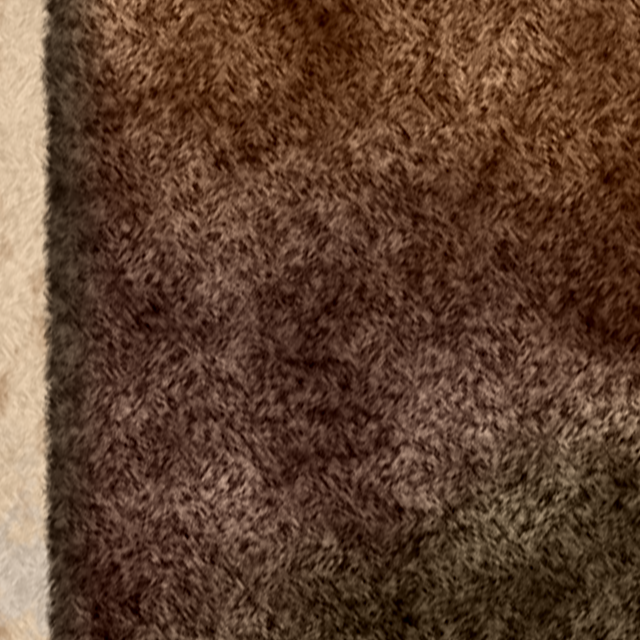
A WebGL 2 fragment shader for this texture:

```glsl
#version 300 es
precision highp float;

uniform vec2 u_resolution;
out vec4 outColor;

// Pile colours and regional tints
const vec3 PILE_BROWN = vec3(0.345, 0.236, 0.164);
const vec3 TONE_AXIS = vec3(1.0, 0.96, 0.88);
const vec3 RUST_TINT = vec3(0.042, -0.004, -0.040);
const vec3 MAUVE_TINT = vec3(-0.006, -0.010, 0.018);
const vec3 OLIVE_TINT = vec3(-0.050, -0.008, -0.014);
const vec3 SHADE_COLOR = vec3(0.235, 0.185, 0.130);

// Pale border colours
const vec3 CREAM = vec3(0.865, 0.765, 0.645);
const vec3 TAN = vec3(0.680, 0.550, 0.420);
const vec3 ASH = vec3(0.800, 0.750, 0.700);

// Sizes and strengths, in canvas units
const float BORDER_WIDTH = 0.074;
const float BORDER_SOFTNESS = 0.009;
const float SHADE_WIDTH = 0.105;
const vec2 FIBRE_FREQ = vec2(205.0, 105.0);
const float FIBRE_TILT = 0.62;
const float FIBRE_CONTRAST = 0.40;
const float TUFT_FREQ = 58.0;
const float TUFT_CONTRAST = 0.13;
const float BLOTCH_FREQ = 6.5;
const float BLOTCH_CONTRAST = 0.43;

float hash(vec2 cell) {
    uvec2 q = uvec2(ivec2(cell)) * uvec2(1597u, 3812u);
    uint n = (q.x ^ (q.y + 7919u)) * 747796u + 28913u;
    n = ((n >> 15) ^ n) * 277803u;
    n = ((n >> 13) ^ n) * 668265u;
    n = (n >> 16) ^ n;
    return float(n & 65535u) / 65535.0;
}

float valueNoise(vec2 p) {
    vec2 cell = floor(p);
    vec2 f = fract(p);
    f = f * f * (3.0 - 2.0 * f);
    float low = mix(hash(cell), hash(cell + vec2(1.0, 0.0)), f.x);
    float high = mix(hash(cell + vec2(0.0, 1.0)), hash(cell + 1.0), f.x);
    return mix(low, high, f.y);
}

mat2 rotation(float angle) {
    float c = cos(angle), s = sin(angle);
    return mat2(c, s, -s, c);
}

// Layered noise in 0..1, turned at each octave to hide the lattice
float cloud(vec2 p) {
    float sum = 0.0, weight = 0.5, total = 0.0;
    for (int i = 0; i < 4; i++) {
        sum += weight * valueNoise(p);
        total += weight;
        p = rotation(0.6) * p * 2.03 + 17.3;
        weight *= 0.55;
    }
    return sum / total;
}

// Short strands leaning to either side, chosen by a slowly changing nap
float fibres(vec2 p) {
    float nap = smoothstep(0.3, 0.7, valueNoise(p * 24.0 + 5.0));
    float left = valueNoise(rotation(FIBRE_TILT) * p * FIBRE_FREQ);
    float right = valueNoise(rotation(-FIBRE_TILT) * p * FIBRE_FREQ + 91.0);
    float fine = valueNoise(rotation(0.2) * p * FIBRE_FREQ * 1.7 + 43.0);
    return mix(left, right, nap) - 0.5 + 0.35 * (fine - 0.5);
}

vec3 pileColor(vec2 uv, float strand) {
    // Soft worn patches and small tufts
    float blotch = cloud(uv * BLOTCH_FREQ + 3.7) - 0.5;
    float tuft = valueNoise(rotation(0.4) * uv * TUFT_FREQ) - 0.5;

    // Rust above right, mauve through the middle, olive below right
    float drift = 0.45 * (cloud(uv * 3.0 + 31.0) - 0.5);
    float rust = smoothstep(0.35, 0.95, uv.y + 0.35 * (uv.x - 0.5) + drift);
    float olive = smoothstep(0.55, 1.05, uv.x + 0.45 - 1.3 * uv.y + drift);
    olive *= 1.0 - smoothstep(0.2, 0.5, uv.y);
    float mauve = (1.0 - rust) * (1.0 - olive);
    vec3 base = PILE_BROWN + RUST_TINT * rust + MAUVE_TINT * mauve + OLIVE_TINT * olive;
    base += 0.035 * (uv.y - 0.5);

    // Shaded band beside the border, with calmer fibres
    float reach = (uv.x - BORDER_WIDTH) / SHADE_WIDTH + 1.2 * drift;
    float shade = 1.0 - smoothstep(0.0, 1.0, reach);
    base = mix(base, SHADE_COLOR, 0.85 * shade);

    float tone = BLOTCH_CONTRAST * blotch * (1.0 - 0.4 * shade);
    tone += TUFT_CONTRAST * tuft;
    tone += FIBRE_CONTRAST * strand * (1.0 - 0.5 * shade) * (1.0 + 1.5 * blotch);
    return base + TONE_AXIS * tone;
}

vec3 borderColor(vec2 uv, float strand) {
    float stain = cloud(uv * vec2(28.0, 13.0) + 61.0);
    float low = 1.0 - smoothstep(0.1, 0.4, uv.y);
    vec3 color = mix(CREAM, TAN, smoothstep(0.5, 0.85, stain + 0.08 * low));
    color = mix(color, ASH, 0.7 * low * smoothstep(0.35, 0.6, cloud(uv * 18.0 + 8.0)));
    return color + 0.13 * strand + 0.12 * (stain - 0.5);
}

void main() {
    vec2 uv = gl_FragCoord.xy / u_resolution;
    float strand = fibres(uv);
    // Uneven, fuzzy seam
    float wobble = 0.014 * (cloud(vec2(uv.y * 9.0, 2.5)) - 0.5);
    float seam = uv.x - BORDER_WIDTH - wobble - 0.006 * strand + 0.006 * (uv.y - 0.5);
    float pile = smoothstep(-BORDER_SOFTNESS, BORDER_SOFTNESS, seam);
    vec3 color = mix(borderColor(uv, strand), pileColor(uv, strand), pile);
    outColor = vec4(clamp(color, 0.0, 1.0), 1.0);
}
```
